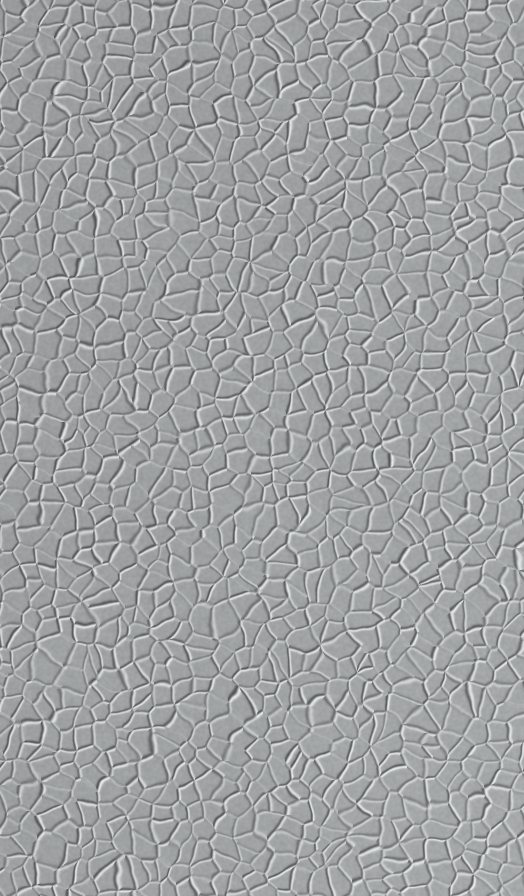
Write a WebGL 2 fragment shader that draws this texture.

```glsl
#version 300 es
precision highp float;

uniform vec2 u_resolution;
out vec4 fragColor;

const float CELLS_ACROSS = 27.0;
const float JITTER = 0.96;
const float GROOVE_WIDTH = 0.062;      // in cell units
const float FINE_WARP = 0.14;
const float FINE_WARP_SCALE = 1.3;
const float BROAD_WARP = 0.6;          // varies the cell sizes
const float BROAD_WARP_SCALE = 0.42;
const float FAINTEST_GROOVE = 0.5;
const float SHADOW_DEPTH = 0.31;
const float HIGHLIGHT = 0.21;
const float RIM_LIGHT = 0.035;
const float FACING_SOFTNESS = 0.16;
const float GRAIN = 0.035;
const float BASE_TONE = 0.632;
const vec2 LIGHT_DIR = vec2(-0.87, 0.49);
const vec3 TINT = vec3(0.988, 1.006, 1.008);

vec2 hash2(vec2 p) {
  vec3 q = fract(p.xyx * vec3(0.1031, 0.1030, 0.0973));
  q += dot(q, q.yzx + 33.33);
  return fract((q.xx + q.yz) * q.zy);
}

vec2 gradientAt(vec2 cell) {
  float angle = 6.28318 * hash2(cell + 71.0).x;
  return vec2(cos(angle), sin(angle));
}

float gradientNoise(vec2 p) {
  vec2 i = floor(p), f = p - i;
  vec2 u = f * f * f * (f * (f * 6.0 - 15.0) + 10.0);
  vec2 e = vec2(0.0, 1.0);
  float a = dot(gradientAt(i), f);
  float b = dot(gradientAt(i + e.yx), f - e.yx);
  float c = dot(gradientAt(i + e.xy), f - e.xy);
  float d = dot(gradientAt(i + e.yy), f - e.yy);
  return mix(mix(a, b, u.x), mix(c, d, u.x), u.y);
}

vec2 warpNoise(vec2 p) {
  return vec2(gradientNoise(p), gradientNoise(p + 37.0));
}

vec2 cellSite(vec2 cell) {
  return cell + 0.5 + JITTER * (hash2(cell + 11.0) - 0.5);
}

// Nearest cell border: xy outward normal, z distance, w groove strength
vec4 nearestBorder(vec2 p) {
  vec2 base = floor(p), home = base, toHome = vec2(0.0);
  float best = 1e5;
  for (int y = -1; y <= 1; y++)
  for (int x = -1; x <= 1; x++) {
    vec2 cell = base + vec2(x, y);
    vec2 r = cellSite(cell) - p;
    float d = dot(r, r);
    if (d < best) { best = d; home = cell; toHome = r; }
  }

  vec4 border = vec4(0.0, 1.0, 1e5, 1.0);
  for (int y = -2; y <= 2; y++)
  for (int x = -2; x <= 2; x++) {
    if (x == 0 && y == 0) continue;
    vec2 cell = home + vec2(x, y);
    vec2 r = cellSite(cell) - p;
    vec2 normal = normalize(r - toHome);
    float d = dot(0.5 * (r + toHome), normal);
    if (d < border.z) {
      float strength = mix(FAINTEST_GROOVE, 1.2, hash2(home + cell + 5.0).x);
      border = vec4(normal, d, strength);
    }
  }
  return border;
}

// Light and shade of the grooves between flat cells
float grooveRelief(vec2 p) {
  vec2 warp = FINE_WARP * warpNoise(p * FINE_WARP_SCALE);
  warp += BROAD_WARP * warpNoise(p * BROAD_WARP_SCALE + 13.0);
  vec4 border = nearestBorder(p + warp + 20.0);

  // Round-bottomed groove: the slope peaks one width from its centre
  float x = max(border.z, 0.0) / GROOVE_WIDTH;
  float slope = x * exp(0.5 - 0.5 * x * x) * border.w;
  float facing = dot(border.xy, LIGHT_DIR);
  facing *= inversesqrt(facing * facing + FACING_SOFTNESS);
  float shade = facing * (facing > 0.0 ? HIGHLIGHT : SHADOW_DEPTH);
  return slope * (shade + RIM_LIGHT);
}

void main() {
  vec2 uv = gl_FragCoord.xy / u_resolution;
  float pixel = CELLS_ACROSS / u_resolution.x;
  vec2 p = gl_FragCoord.xy * pixel;

  // Four samples smooth the groove edges
  float relief = 0.0;
  for (int i = 0; i < 4; i++) {
    vec2 offset = vec2(i % 2, i / 2) - 0.5;
    relief += 0.25 * grooveRelief(p + 0.5 * pixel * offset);
  }

  // Broad uneven lighting and fine surface grain
  float broad = 0.03 * (uv.x - 0.5) - 0.025 * (uv.y - 0.5);
  broad += 0.012 * gradientNoise(p * 0.13 + 9.0);
  float grain = gradientNoise(p * 5.0) + 0.6 * gradientNoise(p * 2.3 + 50.0);

  float tone = BASE_TONE + broad + relief + GRAIN * grain;
  fragColor = vec4(clamp(tone * TINT, 0.0, 1.0), 1.0);
}
```
